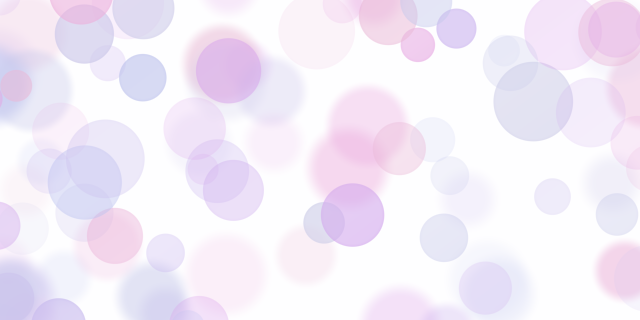
A WebGL 1 fragment shader for this background:

```glsl
precision highp float;
// Pastel bokeh: blurred and crisp translucent discs scattered over white.

uniform vec2 u_resolution;

// Lengths are fractions of the canvas height.
const int SOFT_COUNT = 36;
const int DISC_COUNT = 90;
const float MARGIN = 0.06;
const float SCATTER = 0.35;        // random offset from the even spread
const float CENTRE_GAP = 0.055;    // thins out the middle columns
const float LEFT_BIAS = 1.15;      // above 1 crowds the left side
const vec2 SOFT_RADIUS = vec2(0.070, 0.130);
const vec2 CRISP_RADIUS = vec2(0.048, 0.126);
const vec2 SOFT_BLUR = vec2(0.016, 0.036);
const float CRISP_BLUR = 0.002;
const vec2 SOFT_ALPHA = vec2(0.12, 0.58);
const vec2 CRISP_ALPHA = vec2(0.14, 0.70);
const float RIM_WIDTH = 0.010;
const float RIM_GAIN = 0.14;

const vec3 PAPER = vec3(0.997, 0.996, 1.0);
const vec3 PERIWINKLE = vec3(0.72, 0.75, 0.94);
const vec3 MIST = vec3(0.81, 0.81, 0.91);
const vec3 LAVENDER = vec3(0.79, 0.73, 0.94);
const vec3 ORCHID = vec3(0.85, 0.62, 0.92);
const vec3 PINK = vec3(0.93, 0.68, 0.87);
const vec3 ROSE = vec3(0.91, 0.74, 0.83);

const float TAU = 6.28319;

// Four random values in 0..1 from one seed.
vec4 hash4(float seed) {
  vec4 p = fract(seed * vec4(0.1031, 0.1030, 0.0973, 0.1099));
  p += dot(p, p.wzxy + 33.33);
  return fract((p.xxyz + p.yzzw) * p.zywx);
}

// Walks through the pastel tints as t goes from 0 to 1.
vec3 pastel(float t) {
  float s = t * 5.0;
  vec3 tint = mix(PERIWINKLE, MIST, clamp(s, 0.0, 1.0));
  tint = mix(tint, LAVENDER, clamp(s - 1.0, 0.0, 1.0));
  tint = mix(tint, ORCHID, clamp(s - 2.0, 0.0, 1.0));
  tint = mix(tint, PINK, clamp(s - 3.0, 0.0, 1.0));
  return mix(tint, ROSE, clamp(s - 4.0, 0.0, 1.0));
}

// Disc centre: a jittered even sequence, denser at the sides.
vec2 discCentre(float index, vec2 jitter, float aspect) {
  vec2 u = fract(index * vec2(0.7549, 0.5698) + SCATTER * jitter);
  u.x = pow(max(u.x - CENTRE_GAP * sin(TAU * u.x), 0.0), LEFT_BIAS);
  return mix(vec2(-MARGIN), vec2(aspect, 1.0) + MARGIN, u);
}

void main() {
  vec2 p = gl_FragCoord.xy / u_resolution.y;
  float aspect = u_resolution.x / u_resolution.y;
  float pixel = 1.0 / u_resolution.y;
  vec3 color = PAPER;

  // Blurred discs lie behind the crisp ones.
  for (int i = 0; i < DISC_COUNT; i++) {
    float index = float(i) + 1.0;
    vec4 place = hash4(index * 1.37 + 11.0);
    vec4 look = hash4(index * 2.71 + 173.0);
    bool soft = i < SOFT_COUNT;

    vec2 radii = soft ? SOFT_RADIUS : CRISP_RADIUS;
    vec2 alphas = soft ? SOFT_ALPHA : CRISP_ALPHA;
    float radius = mix(radii.x, radii.y, place.z);
    float blur = soft ? mix(SOFT_BLUR.x, SOFT_BLUR.y, place.w) : CRISP_BLUR;
    blur = max(blur, 0.75 * pixel);
    float alpha = mix(alphas.x, alphas.y, pow(look.x, 1.5));

    vec2 offset = p - discCentre(index, place.xy, aspect);
    float dist = length(offset);
    float cover = 1.0 - smoothstep(radius - blur, radius + blur, dist);

    // Crisp discs get a faint rim and a gentle slanted sheen.
    if (!soft) {
      float rim = smoothstep(radius - RIM_WIDTH, radius, dist);
      float sheen = dot(offset, vec2(-0.6, 0.8)) / radius;
      alpha *= 0.96 + RIM_GAIN * rim + 0.07 * sheen * (look.z - 0.5) * 2.0;
    }
    color = mix(color, pastel(look.y), alpha * cover);
  }

  gl_FragColor = vec4(color, 1.0);
}
```
